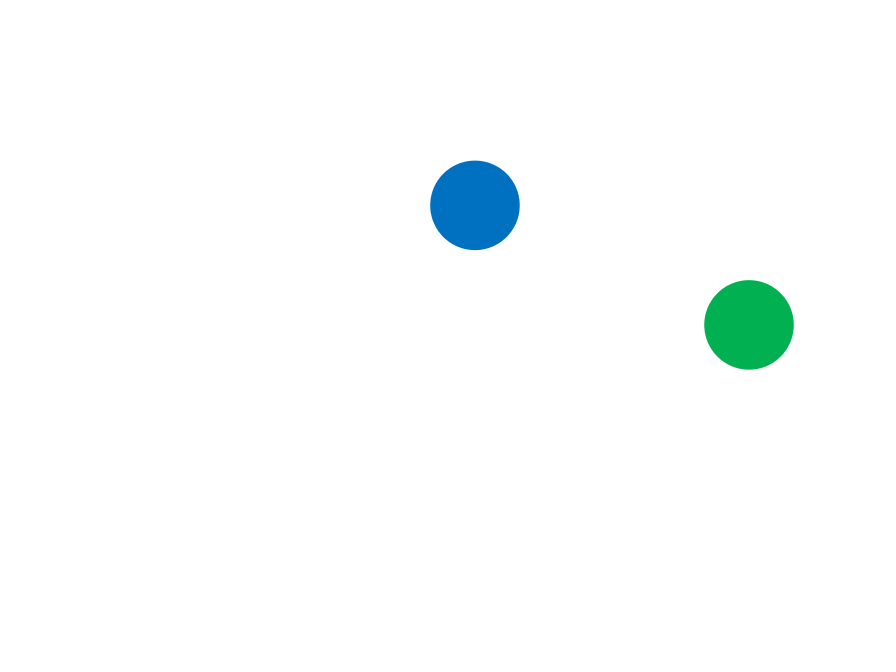
Reproduce this background procedurally as a Shadertoy shader.

```glsl
// Draws a blue and a green disc on a plain white ground.

// Positions and sizes are in units of the canvas height.
#define BLUE_CENTER  vec2(0.7068, 0.6944)
#define GREEN_CENTER vec2(1.1146, 0.5165)
#define DISC_RADIUS  0.0666
#define PAPER_COLOR  vec3(1.0)
#define BLUE_COLOR   vec3(0.0, 0.44, 0.755)
#define GREEN_COLOR  vec3(0.005, 0.69, 0.315)

// Coverage of a disc, with an edge one pixel wide
float discMask(vec2 point, vec2 center, float pixelSize) {
    float edgeDistance = length(point - center) - DISC_RADIUS;
    return clamp(0.5 - edgeDistance / pixelSize, 0.0, 1.0);
}

void mainImage(out vec4 fragColor, in vec2 fragCoord) {
    float pixelSize = 1.0 / iResolution.y;
    // Keep the layout centered when the canvas is not 4:3
    vec2 point = (fragCoord - 0.5 * iResolution.xy) * pixelSize + vec2(2.0 / 3.0, 0.5);

    // Lay the discs over the ground
    vec3 color = PAPER_COLOR;
    color = mix(color, BLUE_COLOR, discMask(point, BLUE_CENTER, pixelSize));
    color = mix(color, GREEN_COLOR, discMask(point, GREEN_CENTER, pixelSize));

    fragColor = vec4(color, 1.0);
}
```
